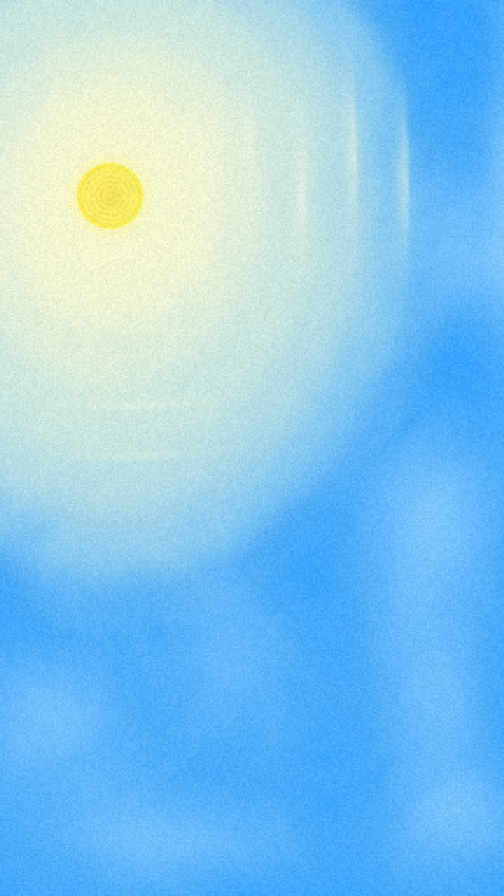
Write a WebGL 2 fragment shader that draws this background.

```glsl
#version 300 es
precision highp float;
// A hazy yellow sun with faint arcs of light over a soft, grainy blue sky.
uniform vec2 u_resolution;
out vec4 fragColor;

float hash(vec2 p) {
    vec3 q = fract(p.xyx * vec3(0.1031, 0.103, 0.0973));
    q += dot(q, q.yzx + 33.33);
    return fract((q.x + q.y) * q.z);
}

// Soft elliptical patch, 1 at its centre
float puff(vec2 p, vec2 centre, vec2 size) {
    vec2 q = (p - centre) / size;
    return exp(-dot(q, q));
}

// Layered, warped sines, roughly -1 to 1
float billow(vec2 p) {
    float sum = 0.0, amp = 0.5;
    for (int i = 0; i < 5; i++) {
        p += 0.6 * sin(p.yx * 1.3 + float(i) * 1.9);
        sum += amp * sin(p.x) * cos(p.y);
        p = mat2(1.5, 1.1, -1.1, 1.5) * p;
        amp *= 0.55;
    }
    return sum;
}

// Thin line at zero: crisp on the positive side, fading on the other
float streak(float d, float crisp, float fade) {
    float q = d / (d > 0.0 ? crisp : fade);
    return exp(-q * q);
}

vec3 cloudySky(vec2 p) {
    float cloud = 0.85 * puff(p, vec2(0.12, 0.33), vec2(0.17, 0.16));
    cloud += 0.6 * puff(p, vec2(0.45, 0.48), vec2(0.15, 0.17));
    cloud += 0.8 * puff(p, vec2(0.86, 0.42), vec2(0.13, 0.24));
    cloud += 0.8 * puff(p, vec2(0.36, 0.11), vec2(0.25, 0.1));
    cloud += 0.6 * puff(p, vec2(0.93, 0.15), vec2(0.14, 0.11));
    cloud += 0.8 * puff(p, vec2(0.85, 0.77), vec2(0.13, 0.16));
    cloud += 0.8 * puff(p, vec2(0.92, 1.28), vec2(0.12, 0.15));
    cloud += 0.6 * puff(p, vec2(1.01, 1.45), vec2(0.04, 0.4));
    cloud += 0.22 * billow(p * 9.0) + 0.12;
    return mix(vec3(0.2, 0.63, 0.98), vec3(0.46, 0.76, 0.98), clamp(cloud, 0.0, 1.1));
}

// Upright and level arcs of light, in coordinates centred on the sun
float lightArcs(vec2 q) {
    float light = 0.0;
    for (int i = 0; i < 5; i++) {
        float k = float(i);
        // Upright slivers, bowed around the sun
        float x = q.x - 0.18 - 0.102 * k + 0.12 * q.y * q.y;
        float y = q.y - 0.05 - 0.05 * sin(k * 2.4);
        float rise = exp(-y * y / (0.007 + 0.003 * k));
        float gap = 1.0 - 0.8 * exp(-pow((q.y - 0.03) / 0.05, 2.0)) * step(k, 1.5);
        light += 0.42 * rise * gap * streak(x, 0.006, 0.018);
        // Level slivers on rings above and below
        float ring = length(q * vec2(0.5, 1.0)) - 0.12 - 0.1 * k;
        float span = exp(-pow((q.x - 0.06) / (0.07 + 0.015 * k), 2.0));
        float side = q.y > 0.0 ? smoothstep(1.0, 2.5, k) : 1.0;
        light += (0.22 + 0.13 * sin(k * 2.0 + 1.5)) * span * side * streak(ring, 0.004, 0.012);
    }
    return light;
}

void main() {
    vec2 p = gl_FragCoord.xy / u_resolution.x;
    vec2 q = p - vec2(0.218, 1.389);
    float r = length(q);
    vec3 cream = vec3(0.96, 0.965, 0.82);

    // Wide glow, stretched downward and loosened by the clouds
    float d = length(q * vec2(1.0, q.y < 0.0 ? 0.8 : 0.95));
    d += 0.035 * billow(p * 7.0 + 2.0) + 0.008 * sin(d * 62.0);
    vec3 col = mix(cream, vec3(0.77, 0.89, 0.88), smoothstep(0.1, 0.42, d));
    col = mix(col, vec3(0.58, 0.81, 0.93), smoothstep(0.38, 0.58, d));
    col = mix(col, cloudySky(p), smoothstep(0.5, 0.71, d));

    // Faint upright bands near the sun, then the arcs
    float bands = 0.5 + 0.5 * cos(q.x * 61.6 + 0.9);
    col = mix(col, cream, 0.35 * bands * puff(q, vec2(0.0), vec2(0.26, 0.22)));
    col = mix(col, vec3(0.96, 0.97, 0.87), clamp(lightArcs(q), 0.0, 0.7));

    // Sun disc with a warm halo, fine rings and a deeper core
    col = mix(col, vec3(0.98, 0.95, 0.6), 0.55 * exp(-pow(max(r - 0.06, 0.0) / 0.022, 2.0)));
    vec3 disc = vec3(0.97, 0.92, 0.4) + 0.015 * sin(r * 620.0);
    disc -= vec3(0.02, 0.04, 0.06) * exp(-r * r / 0.0005);
    disc.b -= 0.06 * smoothstep(0.045, 0.064, r);
    col = mix(col, disc, smoothstep(0.068, 0.063, r));

    // Paper grain
    vec2 cell = floor(p * 288.0);
    float grain = hash(cell) + hash(cell + 71.0) - 1.0;
    col += grain * vec3(0.05, 0.035, 0.03);
    fragColor = vec4(clamp(col, 0.0, 1.0), 1.0);
}
```
